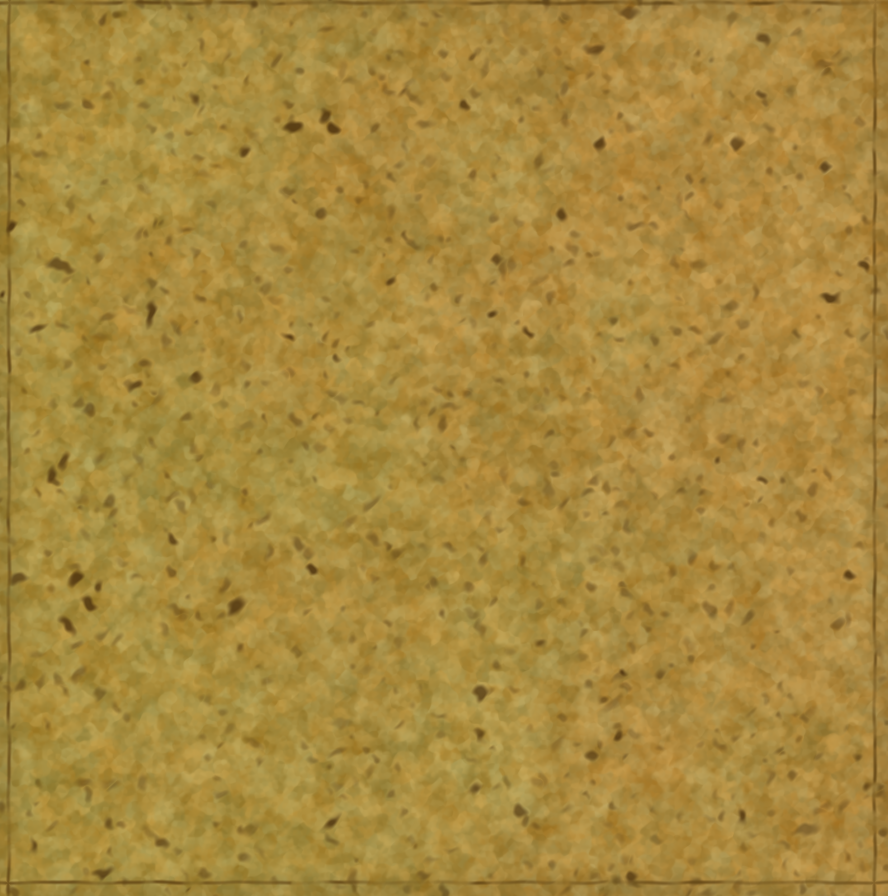
Reproduce this texture procedurally as a Shadertoy shader.

```glsl
// Ochre cork-like stone tile: soft mottled grains, dark brown specks and thin seams near the rim.

const vec3 OLIVE_OCHRE  = vec3(0.657, 0.557, 0.245);
const vec3 ORANGE_OCHRE = vec3(0.685, 0.540, 0.254);
const vec3 GRAIN_LIGHT  = vec3(0.185, 0.185, 0.180);
const vec3 GRAIN_HUE    = vec3(0.035, -0.020, -0.055);
const vec3 SPECK_BROWN  = vec3(0.300, 0.195, 0.055);
const vec3 SEAM_BROWN   = vec3(0.400, 0.280, 0.080);

vec3 hash3(vec2 p) {
    vec3 q = fract(p.xyx * vec3(0.1031, 0.1030, 0.0973));
    q += dot(q, q.yxz + 33.33);
    return fract((q.xxy + q.yzz) * q.zyx);
}

// Layered sines bend the grain and speck outlines.
vec2 bend(vec2 p, float frequency) {
    vec2 q = p * frequency;
    return sin(q.yx + 1.7 * sin(q * 0.63 + 2.0)) + 0.5 * sin(q.yx * 2.3 - q * 1.1);
}

// Blended cellular noise: x is tone, y is hue, both centred on zero.
vec2 grains(vec2 p, float softness, float seed) {
    vec2 cell = floor(p), sum = vec2(0.0);
    float total = 0.0;
    for (int j = -1; j <= 1; j++)
    for (int i = -1; i <= 1; i++) {
        vec2 id = cell + vec2(i, j);
        vec2 offset = p - id - hash3(id + seed).xy;
        float weight = exp(-dot(offset, offset) / softness);
        sum += weight * (hash3(id + seed + 71.0).xy - 0.5);
        total += weight;
    }
    return sum / max(total, 1e-5);
}

// Scattered elongated flecks, turned at random; returns coverage.
float specks(vec2 p, float chance, float radius, float blur, float seed) {
    vec2 cell = floor(p);
    float cover = 0.0;
    for (int j = -1; j <= 1; j++)
    for (int i = -1; i <= 1; i++) {
        vec2 id = cell + vec2(i, j);
        vec3 place = hash3(id + seed), shape = hash3(id + seed + 37.0);
        vec2 offset = p - id - place.xy;
        float angle = 6.2832 * shape.x;
        vec2 axis = vec2(cos(angle), sin(angle));
        vec2 turned = vec2(dot(offset, axis), dot(offset, vec2(-axis.y, axis.x)));
        turned.x /= 1.0 + 1.6 * shape.y * shape.y;
        float size = radius * mix(0.55, 1.2, shape.z);
        float fleck = 1.0 - smoothstep(size - blur, size + blur, length(turned));
        float strength = mix(0.45, 1.0, fract(place.z * 91.7));
        cover = max(cover, fleck * strength * step(place.z, chance));
    }
    return cover;
}

float seam(float coord, float position, float halfWidth) {
    return 1.0 - smoothstep(0.0, halfWidth, abs(coord - position));
}

void mainImage(out vec4 fragColor, in vec2 fragCoord) {
    vec2 frame = fragCoord / iResolution.xy;
    vec2 uv = fragCoord / iResolution.y;
    vec2 bent = uv + 0.0016 * bend(uv, 190.0);

    // Broad drift from olive on the left to orange on the right
    vec2 cloud = grains(uv * 9.0, 0.30, 11.0);
    float warmth = smoothstep(0.0, 1.0, frame.x + 0.25 * (frame.y - 0.5) + 0.5 * cloud.y);
    vec3 color = mix(OLIVE_OCHRE, ORANGE_OCHRE, warmth);

    // Grains at three sizes
    vec2 coarse = grains(bent * 46.0, 0.16, 3.0);
    vec2 medium = grains(bent * 88.0, 0.14, 29.0);
    vec2 fine = grains(uv * 190.0, 0.20, 53.0);
    vec2 mottle = 0.42 * coarse + 0.48 * medium + 0.26 * fine + 0.16 * cloud;
    color += GRAIN_LIGHT * mottle.x + GRAIN_HUE * mottle.y * 1.6;

    // Small faint flecks, then sparse dark ones
    float faint = specks(bent * 50.0, 0.26, 0.19, 0.13, 5.0);
    float dark = specks(bent * 21.0, 0.20, 0.105, 0.060, 83.0);
    color = mix(color, SPECK_BROWN, 0.42 * faint);
    color = mix(color, SPECK_BROWN, 0.85 * dark);

    // Uneven seams and a slightly shaded rim
    vec2 wobble = frame + 0.0006 * bend(uv, 60.0);
    float sides = max(seam(wobble.x, 0.010, 0.0035), seam(wobble.x, 0.985, 0.0035));
    float ends = max(seam(wobble.y, 0.015, 0.0035), seam(wobble.y, 0.997, 0.0040));
    float wear = clamp(0.50 + 0.9 * coarse.x, 0.15, 0.85);
    color = mix(color, SEAM_BROWN, max(sides, ends) * wear);
    vec2 inset = min(frame, 1.0 - frame);
    color *= mix(0.92, 1.0, smoothstep(0.0, 0.035, min(inset.x, inset.y)));

    fragColor = vec4(clamp(color, 0.0, 1.0), 1.0);
}
```
